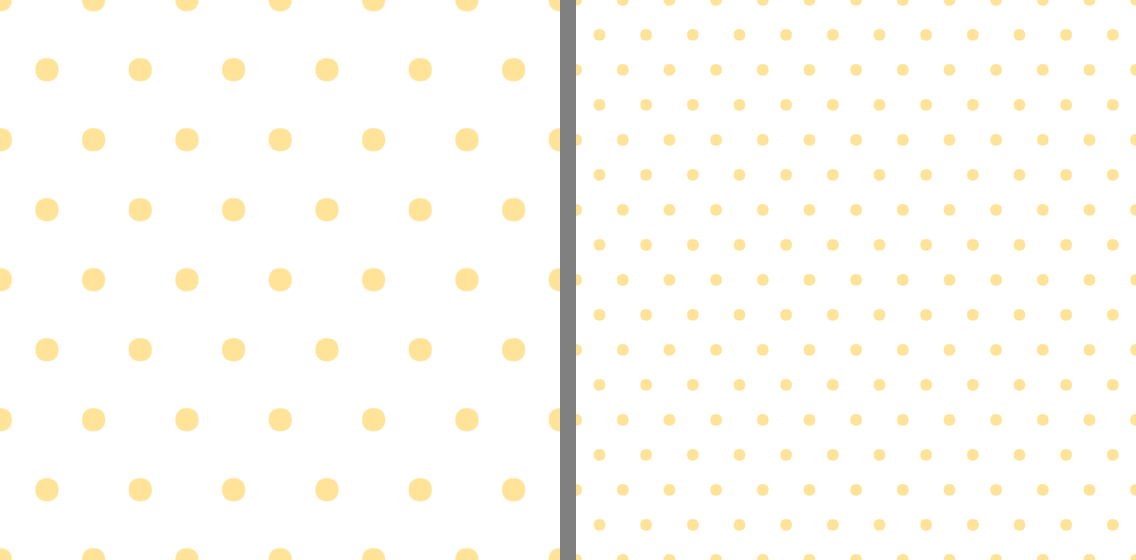
Left, the tile; right, the same tile 2 across and 2 down.
Reproduce this pattern procedurally as a Shadertoy shader.

```glsl
// Pale yellow polka dots on white, in staggered rows.
// Each pixel is measured against two offset square-free lattices, six repeats
// across and four down; the nearer dot gives the colour. Whole counts tile.

// Offset from the nearest point of a lattice, in canvas units
vec2 latticeOffset(vec2 p, vec2 repeats) {
    return (fract(p * repeats + 0.5) - 0.5) / repeats;
}

// Slightly squared disc: a distance between a circle and a rounded box
float dotDistance(vec2 p, float radius) {
    vec2 a = pow(abs(p) / radius, vec2(2.25));
    return (pow(a.x + a.y, 1.0 / 2.25) - 1.0) * radius;
}

void mainImage(out vec4 fragColor, in vec2 fragCoord) {
    vec2 uv = fragCoord / iResolution.xy;
    vec2 repeats = vec2(6.0, 4.0);
    vec2 p = uv - vec2(0.0005, 0.0005);

    // Even rows, then odd rows shifted by half a repeat
    float evenRows = dotDistance(latticeOffset(p, repeats), 0.0206);
    float oddRows = dotDistance(latticeOffset(p + 0.5 / repeats, repeats), 0.0206);
    float d = min(evenRows, oddRows);

    // Soft rim, never thinner than a pixel
    float soft = max(0.0016, 0.75 / iResolution.y);
    float ink = 1.0 - smoothstep(-soft, soft, d);

    fragColor = vec4(mix(vec3(1.0), vec3(1.0, 0.89, 0.60), ink), 1.0);
}
```
